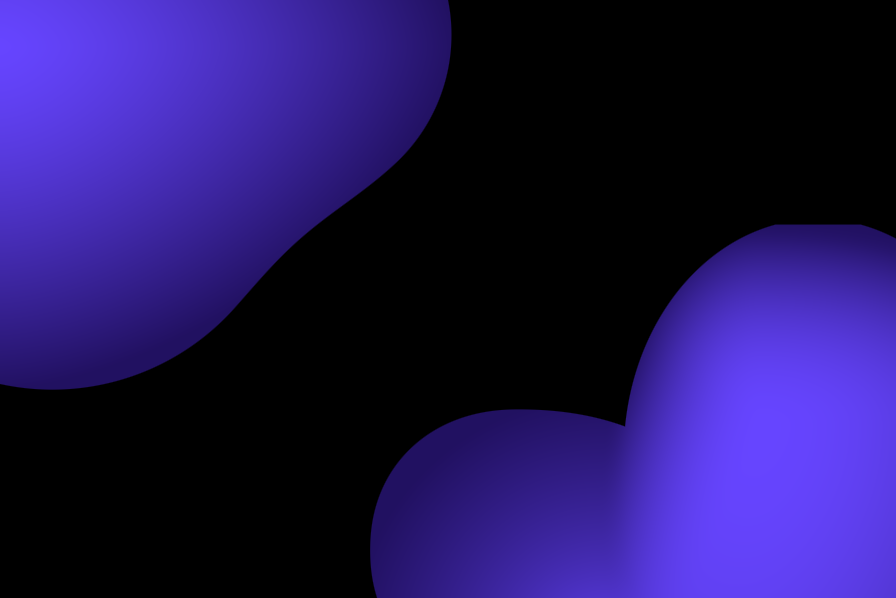
Write a WebGL 2 fragment shader that draws this background.

```glsl
#version 300 es
precision highp float;
// Two soft violet blobs glowing in opposite corners of a black field.

uniform vec2 u_resolution;
out vec4 fragColor;

// Lengths are in canvas heights, with the origin at the lower left.
const vec3 GLOW_COLOR = vec3(0.40, 0.27, 1.00);
const vec3 RIM_COLOR = vec3(0.13, 0.065, 0.38);

// Upper left blob: two circles with a blended waist.
const vec2 UPPER_LOBE = vec2(0.461, 0.942);
const float UPPER_RADIUS = 0.294;
const vec2 LOWER_LOBE = vec2(0.0875, 0.757);
const float LOWER_RADIUS = 0.4086;
const float WAIST_BLEND = 0.167;
const vec2 CORNER_LIGHT = vec2(0.0, 0.922);
const vec2 CORNER_REACH = vec2(0.768, 0.574);

// Lower right blob: a tall lobe beside a low one.
const vec2 TALL_CENTER = vec2(1.368, 0.241);
const vec2 TALL_RADII = vec2(0.325, 0.393);
const float TALL_TOP = 0.6245;
const vec2 LOW_CENTER = vec2(0.866, 0.080);
const vec2 LOW_RADII_LEFT = vec2(0.247, 0.2354);
const vec2 LOW_RADII_RIGHT = vec2(0.346, 0.2354);
const vec2 LOW_LIGHT = vec2(1.012, -0.09);
const float LOW_REACH = 0.428;

// Slanted ridge of light inside the tall lobe.
const vec2 RIDGE_TOP = vec2(1.274, 0.290);
const vec2 RIDGE_BOTTOM = vec2(1.148, -0.051);
const vec2 RIDGE_STRETCH = vec2(1.0, 0.7);
const float RIDGE_REACH = 0.23;
const float RIGHT_SOFTNESS = 0.4;

float smoothMin(float a, float b, float k) {
    float h = max(k - abs(a - b), 0.0) / k;
    return min(a, b) - h * h * k * 0.25;
}

// Length under a power norm: 2 is round, more is squarer.
float powerLength(vec2 v, float n) {
    v = pow(abs(v) + 1e-5, vec2(n));
    return pow(v.x + v.y, 1.0 / n);
}

float coverage(float d) {
    return clamp(0.5 - d / max(fwidth(d), 1e-5), 0.0, 1.0);
}

float upperBlob(vec2 p) {
    return smoothMin(length(p - UPPER_LOBE) - UPPER_RADIUS,
                     length(p - LOWER_LOBE) - LOWER_RADIUS, WAIST_BLEND);
}

float lowerBlob(vec2 p) {
    float tall = (length((p - TALL_CENTER) / TALL_RADII) - 1.0) * TALL_RADII.x;
    tall = max(tall, p.y - TALL_TOP);
    vec2 radii = p.x < LOW_CENTER.x ? LOW_RADII_LEFT : LOW_RADII_RIGHT;
    float low = (powerLength((p - LOW_CENTER) / radii, 2.15) - 1.0) * radii.y;
    return min(tall, low);
}

// Shade values run from 0 (full glow) to 1 (dark rim).
float cornerShade(vec2 p) {
    return pow(powerLength((p - CORNER_LIGHT) / CORNER_REACH, 1.58), 1.35);
}

float ridgeShade(vec2 p) {
    vec2 q = (p - RIDGE_TOP) * RIDGE_STRETCH;
    vec2 axis = (RIDGE_BOTTOM - RIDGE_TOP) * RIDGE_STRETCH;
    float along = clamp(dot(q, axis) / dot(axis, axis), 0.0, 1.0);
    vec2 v = q - axis * along;
    // Fade more slowly to the right and below.
    v = max(v, 0.0) * vec2(RIGHT_SOFTNESS, 1.0)
      + min(v, 0.0) * vec2(1.0, RIGHT_SOFTNESS);
    float t = length(v) / RIDGE_REACH;
    return t * t + 0.12 * along * along;
}

float lowShade(vec2 p) {
    return min(pow(length(p - LOW_LIGHT) / LOW_REACH, 0.7), 1.0);
}

vec3 shadeColor(float t) {
    return mix(GLOW_COLOR, RIM_COLOR, clamp(t, 0.0, 1.0));
}

void main() {
    vec2 p = gl_FragCoord.xy / u_resolution.y;
    float lowerShade = smoothMin(ridgeShade(p), lowShade(p), 0.12);

    vec3 color = shadeColor(cornerShade(p)) * coverage(upperBlob(p));
    color += shadeColor(lowerShade) * coverage(lowerBlob(p));
    fragColor = vec4(color, 1.0);
}
```
